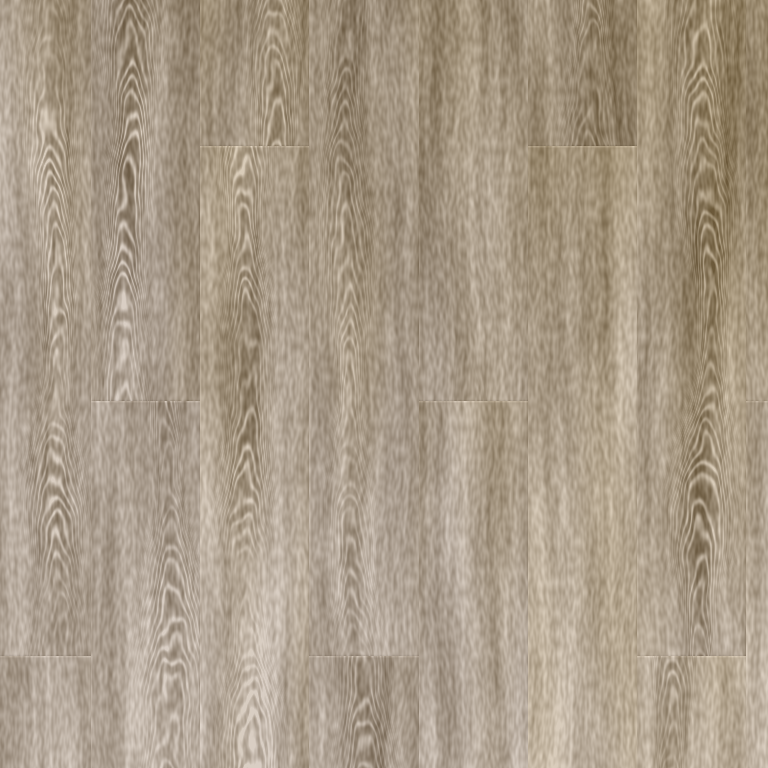
A WebGL 2 fragment shader for this texture:

```glsl
#version 300 es
precision highp float;

uniform vec2 u_resolution;
out vec4 fragColor;

vec2 hash2(vec2 p) {
    vec3 q = fract(p.xyx * vec3(0.1031, 0.1030, 0.0973));
    q += dot(q, q.yzx + 33.33);
    return fract((q.xx + q.yz) * q.zy);
}

// Gradient noise, roughly -0.7 to 0.7
float noise(vec2 p) {
    vec2 i = floor(p), f = fract(p);
    vec2 w = f * f * f * (f * (f * 6.0 - 15.0) + 10.0);
    vec4 g;
    for (int k = 0; k < 4; k++) {
        vec2 corner = vec2(k & 1, k >> 1);
        float angle = 6.2832 * hash2(i + corner).x;
        g[k] = dot(vec2(cos(angle), sin(angle)), f - corner);
    }
    return mix(mix(g.x, g.y, w.x), mix(g.z, g.w, w.x), w.y);
}

// Nested arches around the heart of a plank: x is the offset from its axis
float cathedral(vec2 p, float x, vec2 seed) {
    float halfWidth = 0.13 + 0.10 * noise(vec2(p.y * 5.0, seed.x));
    float d = x / halfWidth;
    float rings = p.y * 31.0 + 2.0 * d * d
        + 2.2 * noise(vec2(p.y * 7.0, seed.y))
        + 1.1 * noise(p * vec2(60.0, 22.0) + seed);
    float crest = pow(0.5 + 0.5 * cos(6.2832 * rings), 2.0);
    float patchy = 0.8 + 1.0 * noise(vec2(p.y * 6.0, seed.x + 9.0));
    return (crest - 0.42) * exp(-0.6 * d * d) * patchy;
}

void main() {
    vec2 p = gl_FragCoord.xy / u_resolution;
    float pixel = 1.0 / min(u_resolution.x, u_resolution.y);

    // Planks: seven columns, end joints stepping up by a third
    float across = p.x * 7.03 + 0.167;
    float column = floor(across);
    float along = (p.y - 0.146 - 0.332 * mod(column, 3.0)) / 0.997;
    float row = floor(along);
    vec2 local = vec2(across - column, along - row);
    vec2 id = vec2(column, row) + 20.0;
    vec2 pick = hash2(id * 3.7);
    vec2 trait = hash2(id * 5.3 + 8.0);
    vec2 seed = floor(pick * 90.0) + id * 7.0 + 0.37;

    // Broad bands, streaks and short pores, all stretched along the plank
    float bend = 0.012 * noise(p * vec2(6.0, 4.0) + seed);
    vec2 g = p + vec2(bend, 0.0);
    float bands = noise(g * vec2(20.0, 1.6) + seed);
    float streaks = noise(g * vec2(70.0, 4.0) + seed.yx);
    float fibres = noise(g * vec2(150.0, 18.0) + seed);
    float pores = noise(g * vec2(250.0, 75.0) + seed.yx);
    float tone = 0.60 + 0.22 * (trait.x - 0.5) + 0.52 * bands
        + 0.32 * streaks + 0.25 * fibres + 0.40 * pores;

    // Heart figure, strong in most planks and nearly absent in the rest
    float axis = mix(0.35, 0.7, pick.x) + 0.14 * noise(vec2(p.y * 3.0, seed.x));
    float strength = mix(0.05, 0.78, smoothstep(0.25, 0.5, trait.y));
    float offset = local.x - axis;
    tone -= 0.10 * strength * exp(-18.0 * offset * offset);
    tone += strength * cathedral(p, offset, seed);

    // Pale limed patches, and a lighter lower part
    tone += 0.20 * noise(p * vec2(9.0, 4.0) + seed) + 0.16 * (0.5 - p.y);

    // Warm brown towards the upper right, greyer towards the lower left
    float warmth = 0.6 * (p.x + p.y) - 0.25 + 0.35 * (trait.x - 0.5)
        + 0.5 * noise(p * vec2(14.0, 2.0) + seed.yx);
    warmth = clamp(warmth, 0.0, 1.0);
    tone -= 0.18 * (warmth - 0.35);
    vec3 dark = mix(vec3(0.49, 0.43, 0.36), vec3(0.48, 0.41, 0.29), warmth);
    vec3 light = mix(vec3(0.79, 0.745, 0.70), vec3(0.79, 0.73, 0.63), warmth);
    vec3 color = mix(dark, light, clamp(tone, -0.2, 1.2));

    // Bevels: faint pale left edge, faint dark right edge, soft pale end joints
    float left = local.x / 7.03;
    float right = (1.0 - local.x) / 7.03;
    float top = (1.0 - local.y) * 0.997;
    float bottom = local.y * 0.997;
    float soft = max(pixel, 0.002);
    color += 0.03 * (1.0 - smoothstep(0.0005, 0.0005 + soft, left));
    color -= 0.02 * (1.0 - smoothstep(0.0005, 0.0005 + soft, right));
    color += 0.07 * (1.0 - smoothstep(0.001, 0.001 + soft, top));
    color -= 0.04 * (1.0 - smoothstep(0.0005, 0.0005 + soft, bottom));

    fragColor = vec4(clamp(color, 0.0, 1.0), 1.0);
}
```
